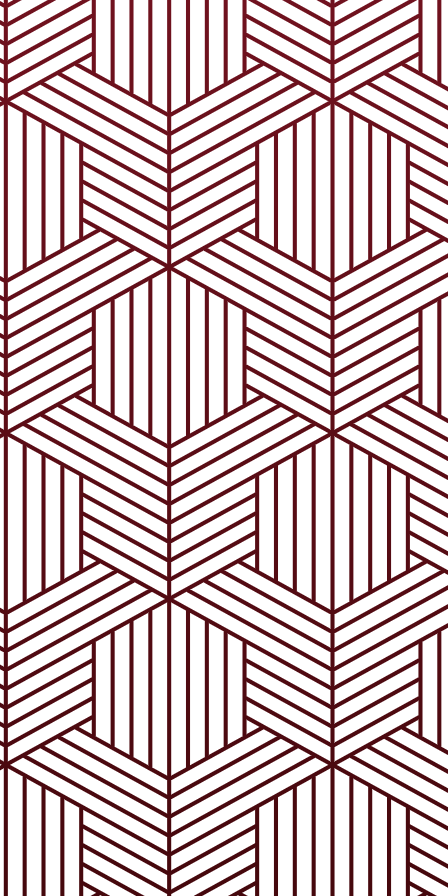
Give the GLSL for this pattern, as a WebGL 1 fragment shader.

```glsl
precision highp float;
// Interlocking faceted lattice of striped chevrons and upright bars in burgundy on white.

uniform vec2 u_resolution;

// Lengths are fractions of the canvas width.
const vec2 HUB = vec2(0.3776, 1.4036);   // one node where the ribs cross
const float COLUMN_STEP = 0.3646;        // distance between neighbouring spines
const float HUB_RISE = 0.3703;           // height offset of the next column
const float SLOPE = 0.5514;              // rise over run of the slanted stripes
const float BAR_GAP = 0.04206;           // spacing of the upright bars
const float BARS = 4.0;                  // bars on each side of a spine
const float CHEVRONS = 8.0;              // chevron intervals above a hub
const float LINE_WIDTH = 0.0091;

const vec3 PAPER = vec3(1.0);
const vec3 INK_TOP = vec3(0.44, 0.07, 0.12);
const vec3 INK_BOTTOM = vec3(0.27, 0.03, 0.05);

const float PERIOD = 2.0 * HUB_RISE;
const float CHEVRON_GAP = (HUB_RISE - COLUMN_STEP * SLOPE) / 4.0;

// Distance to the strokes of one column; side is the distance from its spine.
float columnStrokes(float side, float y) {
  float slant = inversesqrt(1.0 + SLOPE * SLOPE);
  float margin = 0.5 * CHEVRON_GAP;
  float lift = mod(y - SLOPE * side + margin, PERIOD) - margin;

  // Chevrons: the lower ones stop at the bars, the upper ones at the next hub's arm.
  float row = clamp(floor(lift / CHEVRON_GAP + 0.5), 0.0, CHEVRONS);
  float chevron = abs(lift - row * CHEVRON_GAP) * slant;
  float pastBars = side - (COLUMN_STEP - BARS * BAR_GAP);
  float pastArm = (lift + SLOPE * (2.0 * side - COLUMN_STEP) - HUB_RISE) * slant;
  chevron = max(chevron, row < 3.5 ? pastBars : pastArm);

  // Upright bars between the top chevron and the roof of the next hub.
  float index = clamp(floor(side / BAR_GAP + 0.5), 1.0, BARS);
  float floorEdge = CHEVRONS * CHEVRON_GAP - lift;
  float roofEdge = lift + 2.0 * SLOPE * side - PERIOD;
  float bar = max(abs(side - index * BAR_GAP), max(floorEdge, roofEdge) * slant);

  float spine = side;
  return min(spine, min(chevron, bar));
}

void main() {
  float pixel = 1.0 / u_resolution.x;
  vec2 p = gl_FragCoord.xy * pixel - HUB;

  // Mirror about each spine; alternate columns are shifted by half a period.
  float side = abs(mod(p.x + COLUMN_STEP, 2.0 * COLUMN_STEP) - COLUMN_STEP);
  float dist = min(columnStrokes(side, p.y),
                   columnStrokes(COLUMN_STEP - side, p.y - HUB_RISE));

  float coverage = clamp(0.5 + (0.5 * LINE_WIDTH - dist) / pixel, 0.0, 1.0);
  vec3 ink = mix(INK_BOTTOM, INK_TOP, gl_FragCoord.y / u_resolution.y);
  gl_FragColor = vec4(mix(PAPER, ink, coverage), 1.0);
}
```
